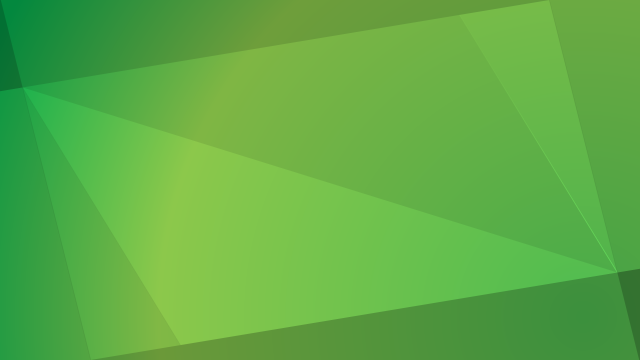
Reproduce this background procedurally as a Shadertoy shader.

```glsl
// Folded green paper: a tilted parallelogram split into facets by straight creases.
// One radial three-stop gradient colours everything; each facet only scales its
// brightness, chosen with signed distances to the crease lines.

#define GLOW_CENTRE vec2(0.731, -0.380)
#define RIDGE_RADIUS 1.18
#define RIM_RADIUS 1.80
#define UPPER_SHADE 0.91
#define LEFT_FOLD_SHADE 0.92
#define RIGHT_FOLD_SHADE 0.95
#define SIDE_SHADE 0.865
#define TOP_SHADE 0.79
#define BOTTOM_SHADE 0.765
#define CORNER_SHADES vec2(0.65, 0.60)
#define CREASE_WIDTH 0.0022

const vec3 CORE_GREEN  = vec3(0.306, 0.737, 0.314);
const vec3 RIDGE_LIME  = vec3(0.549, 0.784, 0.294);
const vec3 RIM_EMERALD = vec3(0.015, 0.675, 0.306);

// Corners of the parallelogram; the opposite ones mirror through the centre.
const vec2 LEFT_TIP = vec2(-0.826, 0.257);
const vec2 TOP_TIP  = vec2(0.637, 0.500);
const vec2 FOLD_END = vec2(-0.389, -0.456);

// Signed distance to the line a-b, positive on its left.
float side(vec2 p, vec2 a, vec2 b) {
    vec2 dir = normalize(b - a);
    vec2 q = p - a;
    return dir.x * q.y - dir.y * q.x;
}

// Antialiased coverage of the positive side.
float cover(float d) {
    return clamp(0.5 + d * iResolution.y, 0.0, 1.0);
}

// Soft thin stroke around a line.
float crease(float d) {
    return 1.0 - smoothstep(0.0, max(CREASE_WIDTH, 1.0 / iResolution.y), abs(d));
}

vec3 radialGreen(vec2 p) {
    float r = length(p - GLOW_CENTRE);
    vec3 inner = mix(CORE_GREEN, RIDGE_LIME, min(r / RIDGE_RADIUS, 1.0));
    float outer = clamp((r - RIDGE_RADIUS) / (RIM_RADIUS - RIDGE_RADIUS), 0.0, 1.0);
    return mix(inner, RIM_EMERALD, outer);
}

void mainImage(out vec4 fragColor, in vec2 fragCoord) {
    vec2 p = (fragCoord - 0.5 * iResolution.xy) / iResolution.y;

    // Distances to the outline and to the inner folds
    float leftEdge = side(p, -TOP_TIP, LEFT_TIP);
    float rightEdge = side(p, TOP_TIP, -LEFT_TIP);
    float leftFold = side(p, FOLD_END, LEFT_TIP);
    float rightFold = side(p, -FOLD_END, -LEFT_TIP);
    float left = cover(leftEdge);
    float right = cover(rightEdge);
    float above = cover(side(p, LEFT_TIP, TOP_TIP));
    float below = cover(side(p, -LEFT_TIP, -TOP_TIP));
    float inside = (1.0 - left) * (1.0 - right) * (1.0 - above) * (1.0 - below);

    // Facets of the parallelogram
    float shade = mix(1.0, UPPER_SHADE, cover(side(p, LEFT_TIP, -LEFT_TIP)));
    shade = mix(shade, LEFT_FOLD_SHADE, cover(leftFold));
    shade = mix(shade, RIGHT_FOLD_SHADE, cover(rightFold));

    // Surrounding bands, darker where two of them overlap
    shade = mix(shade, SIDE_SHADE, max(left, right));
    shade = mix(shade, mix(TOP_SHADE, CORNER_SHADES.x, left), above);
    shade = mix(shade, mix(BOTTOM_SHADE, CORNER_SHADES.y, right), below);

    // Dark creases, and a highlight that brightens towards the right tip
    float open = (1.0 - above) * (1.0 - below);
    shade -= 0.05 * open * max(crease(leftEdge), crease(rightEdge));
    shade -= 0.03 * inside * crease(leftFold);
    float nearTip = 1.0 - smoothstep(0.0, 0.75, distance(p, -LEFT_TIP));
    shade += (0.02 + 0.13 * nearTip) * inside * crease(rightFold);

    fragColor = vec4(radialGreen(p) * shade, 1.0);
}
```
